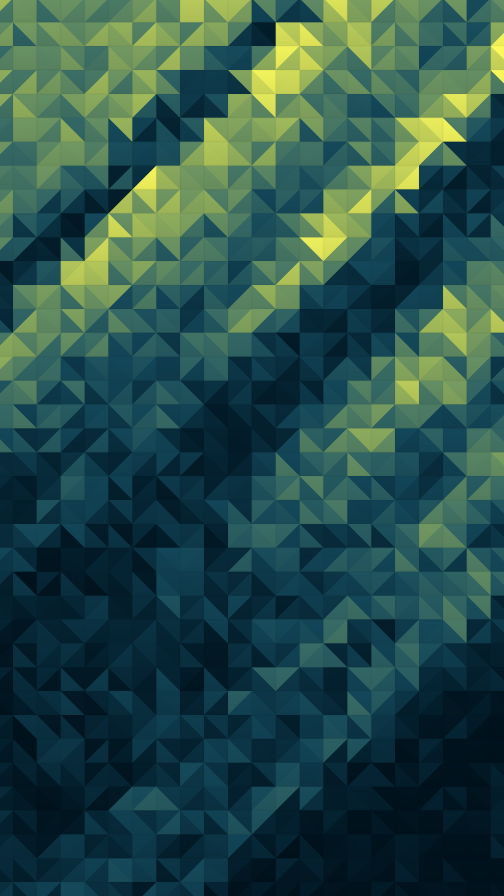
This background is drawn by a Shadertoy shader. Its source:

```glsl
// A mosaic of split squares, each triangle filled with one flat colour.
// Diagonal ridges of light give every triangle a level, which is roughened
// with noise and looked up in a ramp from deep navy through teal to yellow.

float hash(vec2 p) {
    vec3 q = fract(vec3(p.xyx) * 0.1031);
    q += dot(q, q.yzx + 33.33);
    return fract((q.x + q.y) * q.z);
}

float gradientDot(vec2 corner, vec2 offset) {
    float angle = 6.2832 * hash(corner + 57.0);
    return dot(vec2(cos(angle), sin(angle)), offset);
}

float gradientNoise(vec2 p) {
    vec2 i = floor(p), f = p - i;
    vec2 w = f * f * f * (f * (f * 6.0 - 15.0) + 10.0);
    vec2 e = vec2(1.0, 0.0);
    return mix(mix(gradientDot(i, f), gradientDot(i + e, f - e), w.x),
               mix(gradientDot(i + e.yx, f - e.yx), gradientDot(i + 1.0, f - 1.0), w.x), w.y);
}

// Bell with separate widths on its upper-left and lower-right flanks
float ridge(float s, float centre, float rise, float fall) {
    float d = (s - centre) / (s < centre ? rise : fall);
    return exp(-d * d);
}

// Light level from 0 to 7; s runs across the streaks, t along them
float lightLevel(float s, float t) {
    float level = 0.65 + 0.65 * smoothstep(-1.2, 0.1, t);
    level += (2.8 + 1.2 * t) * (1.0 - smoothstep(0.48, 0.57, s));
    level += (3.3 + 0.7 * t) * ridge(s, 0.683, 0.05, 0.28);
    level += 1.1 * ridge(s, 0.683, 0.04, 0.05);
    level += (0.9 + 3.6 * smoothstep(-0.5, 0.3, t)) * ridge(s, 1.134, 0.09, 0.06);
    level += (0.9 + 3.0 * smoothstep(-0.9, 0.35, t)) * smoothstep(-1.6, -0.8, t)
           * ridge(s, 1.569, 0.10, 0.13);
    level += (2.3 + 0.9 * t) * ridge(s, 1.917, 0.11, 0.08);
    level += (2.1 + 0.7 * t) * ridge(s, 2.118, 0.06, 0.06);
    return level - 0.6 * smoothstep(2.18, 2.4, s);
}

vec3 ramp(float level) {
    vec3 stops[8] = vec3[8](
        vec3(0.00, 0.07, 0.11), vec3(0.02, 0.14, 0.20),
        vec3(0.07, 0.27, 0.34), vec3(0.20, 0.40, 0.39),
        vec3(0.38, 0.54, 0.38), vec3(0.57, 0.68, 0.35),
        vec3(0.80, 0.84, 0.34), vec3(0.98, 0.97, 0.36));
    level = clamp(level, 0.0, 6.99);
    int i = int(level);
    return mix(stops[i], stops[i + 1], fract(level));
}

vec3 mosaic(vec2 uv, float height) {
    const float cellsAcross = 21.1;
    vec2 origin = vec2(0.54, 0.58);
    vec2 grid = uv * cellsAcross - origin;
    vec2 cell = floor(grid), f = grid - cell;

    // Diagonals alternate by column, with some cells turned at random
    bool turned = (mod(cell.x, 2.0) > 0.5) != (hash(cell + 11.0) < 0.25);
    vec2 g = turned ? vec2(1.0 - f.x, f.y) : f;
    float upper = step(1.0, g.x + g.y);
    vec2 middle = vec2(1.0 + upper) / 3.0;
    if (turned) middle.x = 1.0 - middle.x;

    // One level for the whole triangle, its place in the streak shifted a little
    vec2 c = (cell + middle + origin) / cellsAcross;
    float down = height - c.y;
    float shift = 0.06 * (hash(cell + vec2(29.0, 5.0 + 61.0 * upper)) - 0.5);
    float level = lightLevel(c.x + down + shift, c.x - down);
    float jitter = hash(cell + vec2(3.0, 71.0 + 43.0 * upper)) - 0.5;
    level += jitter * (1.2 + 0.22 * level) + 0.6 * gradientNoise(c * 8.0);

    // Slight sheen inside the facet and faint seams around the cell
    vec2 border = min(f, 1.0 - f);
    float seam = 1.0 - smoothstep(0.0, 0.06, min(border.x, border.y));
    float sheen = 0.97 + 0.06 * f.y;
    return ramp(level) * sheen * (1.0 - 0.04 * seam);
}

void mainImage(out vec4 fragColor, in vec2 fragCoord) {
    float height = iResolution.y / iResolution.x;
    vec3 color = vec3(0.0);
    // Average a 3 by 3 set of samples to smooth the edges
    for (int k = 0; k < 9; k++) {
        vec2 offset = (vec2(k % 3, k / 3) - 1.0) / 3.0;
        color += mosaic((fragCoord + offset) / iResolution.x, height);
    }
    fragColor = vec4(color / 9.0, 1.0);
}
```
